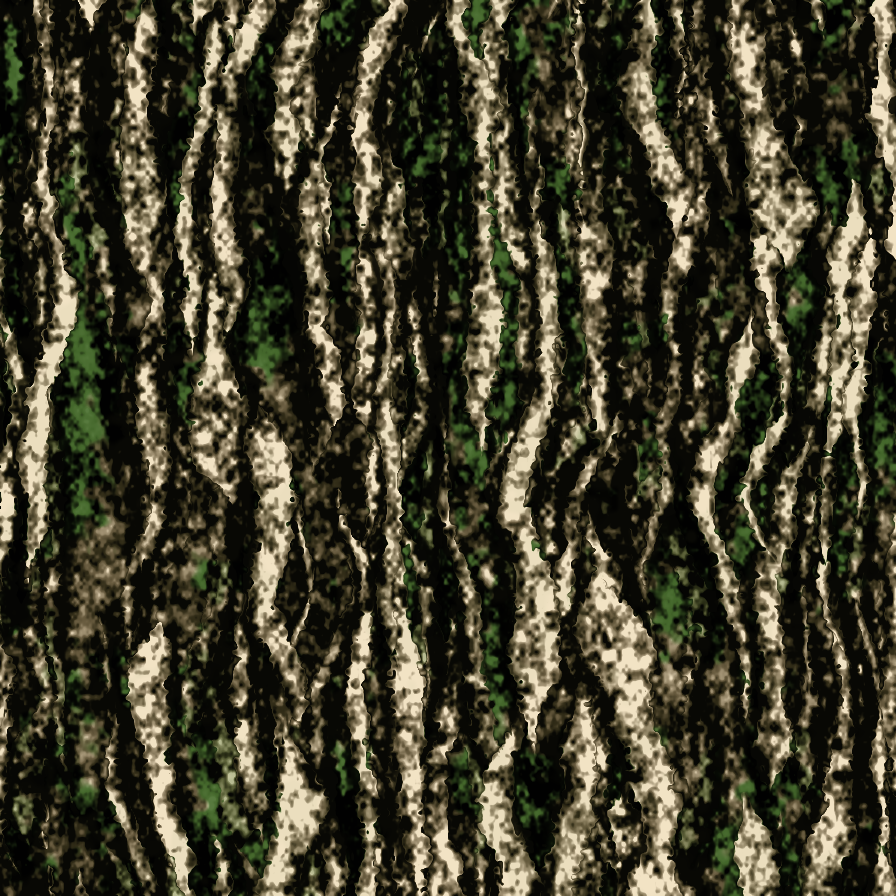
Write a Shadertoy shader that draws this texture.

```glsl
// Rugged tree bark: layers of wavy, tapered vertical ridges over mossy furrows.
// Each ridge is a jittered grid cell that casts a shadow, then paints a lit face;
// the resulting tone is coloured by a black-to-cream ramp, with green moss in the dips.

#define RIDGE_WIDTH 0.027
#define RIDGE_SHARE 0.84
#define RIDGE_WANDER 0.046
#define RIDGE_TILT 0.26
#define SHADOW_REACH 0.016
#define SHADOW_DEPTH 0.90
#define GRAIN_SCALE vec2(175.0, 140.0)
#define GRAIN_STRENGTH 1.45
#define MOSS_AMOUNT 0.85
#define MOSS_COLOR vec3(0.14, 0.24, 0.09)

float hash(vec2 p) {
    return fract(sin(dot(p, vec2(127.1, 311.7))) * 43758.5453);
}

float noise(vec2 p) {
    vec2 cell = floor(p), f = fract(p);
    f = f * f * (3.0 - 2.0 * f);
    float low = mix(hash(cell), hash(cell + vec2(1, 0)), f.x);
    float high = mix(hash(cell + vec2(0, 1)), hash(cell + vec2(1, 1)), f.x);
    return mix(low, high, f.y);
}

float fbm(vec2 p) {
    float sum = 0.0, weight = 0.53;
    for (int i = 0; i < 4; i++) {
        sum += weight * noise(p);
        p = p * 2.03 + 17.3;
        weight *= 0.5;
    }
    return sum;
}

// Black, dark brown, brown, tan, cream
vec3 barkRamp(float tone) {
    vec3 color = mix(vec3(0.03, 0.03, 0.015), vec3(0.19, 0.17, 0.09), smoothstep(0.03, 0.25, tone));
    color = mix(color, vec3(0.40, 0.35, 0.24), smoothstep(0.24, 0.50, tone));
    color = mix(color, vec3(0.62, 0.56, 0.44), smoothstep(0.48, 0.74, tone));
    return mix(color, vec3(0.95, 0.89, 0.77), smoothstep(0.72, 1.0, tone));
}

// Paints one ridge; surface holds the tone and how much bare ridge hides the moss
void paintRidge(vec2 p, vec2 id, vec2 cell, float seed, float light, float grain, inout vec2 surface) {
    vec2 key = id + seed * 31.7;
    if (hash(key) > RIDGE_SHARE) return;
    vec2 jitter = vec2(hash(key + 3.1), hash(key + 7.7)) - 0.5;
    vec2 q = p - (id + 0.5 + 0.8 * jitter) * cell;
    float halfLength = cell.y * mix(0.4, 0.95, hash(key + 11.3));
    float along = q.y / halfLength * 0.5 + 0.5;
    if (along <= 0.0 || along >= 1.0) return;

    // Wandering axis and a taper with one blunt end
    float lane = hash(key + 19.9) * 90.0;
    float side = hash(key + 23.5) < 0.65 ? 1.0 : -1.0;
    float tilt = RIDGE_TILT * (hash(key + 29.3) - 0.5);
    float x = q.x - tilt * q.y - RIDGE_WANDER * (noise(vec2(p.y * 9.0, lane)) - 0.5);
    x += 0.010 * (noise(vec2(p.x * 25.0, p.y * 42.0) + lane) - 0.5);
    float u = hash(key + 37.1) < 0.6 ? along : 1.0 - along;
    float taper = smoothstep(0.0, 0.16, u) * pow(1.0 - u, 0.55);
    float width = RIDGE_WIDTH * taper * mix(0.35, 1.25, hash(key + 41.7));
    width *= min(cell.x * 10.0, 1.0) * (0.5 + noise(vec2(p.y * 18.0, lane + 5.0)));

    // Shadow falls mostly on the dark side
    float reach = abs(x - side * 0.005) - width + 0.02 * grain;
    float shadow = (1.0 - smoothstep(0.0, SHADOW_REACH, reach)) * smoothstep(0.0, 0.35, taper);
    surface.x *= 1.0 - SHADOW_DEPTH * shadow;

    // Lit face with a dark flank, patchy light and cracks
    float s = side * x / max(width, 0.001);
    float tone = light * mix(0.74, 1.02, hash(key + 43.9)) - 0.48 * smoothstep(-0.2, 1.0, s);
    tone -= 0.2 * smoothstep(0.6, 1.0, -s);
    tone += 0.5 * (noise(p * vec2(26.0, 13.0) + lane) - 0.5);
    tone -= 0.35 * smoothstep(0.6, 0.8, noise(p * vec2(75.0, 60.0) + lane));
    tone += GRAIN_STRENGTH * grain;
    float edge = abs(x) - width + 0.016 * grain;
    float cover = (1.0 - smoothstep(-0.0012, 0.0012, edge)) * smoothstep(0.0, 0.12, taper);
    surface = mix(surface, vec2(max(tone, 0.0), smoothstep(0.2, 0.7, light)), cover);
}

void paintLayer(vec2 p, vec2 cell, float seed, float light, float grain, inout vec2 surface) {
    vec2 home = floor(p / cell);
    for (int j = -1; j <= 1; j++)
        for (int i = -1; i <= 1; i++)
            paintRidge(p, home + vec2(i, j), cell, seed, light, grain, surface);
}

void mainImage(out vec4 fragColor, in vec2 fragCoord) {
    vec2 uv = fragCoord / iResolution.y;

    // Shared sway of the whole trunk
    vec2 p = uv + vec2(0.06 * (noise(uv * vec2(3.5, 4.5)) - 0.5), 0.0);
    float grain = 0.65 * (noise(uv * GRAIN_SCALE) - 0.5);
    grain += 0.45 * (noise(uv * GRAIN_SCALE * 0.53 + 9.0) - 0.5);
    grain += 0.30 * (noise(uv * GRAIN_SCALE * 1.7 + 5.0) - 0.5);
    grain += 0.15 * (noise(p * vec2(160.0, 28.0)) - 0.5);

    // Rough furrowed ground
    float furrow = fbm(p * vec2(26.0, 5.0));
    float ground = mix(0.06, 0.42, smoothstep(0.36, 0.64, furrow));
    ground += 0.95 * grain + 0.55 * (noise(p * vec2(60.0, 42.0)) - 0.5);
    vec2 surface = vec2(max(ground, 0.0), 0.0);

    // Ridges, back to front
    paintLayer(p, vec2(0.075, 0.28), 4.0, 0.50, grain, surface);
    paintLayer(p, vec2(0.105, 0.40), 1.0, 0.84, grain, surface);
    paintLayer(p, vec2(0.125, 0.48), 2.0, 1.00, grain, surface);
    paintLayer(p, vec2(0.135, 0.42), 3.0, 1.08, grain, surface);

    // Colour and speckled moss
    vec3 color = barkRamp(surface.x);
    float patches = fbm(uv * vec2(13.0, 9.0) + 40.0) + 0.35 * (noise(uv * vec2(70.0, 60.0)) - 0.5);
    float moss = smoothstep(0.44, 0.58, patches);
    moss *= MOSS_AMOUNT * (1.0 - 0.95 * surface.y);
    color = mix(color, MOSS_COLOR * min(surface.x * 3.4, 1.7), moss);
    fragColor = vec4(color, 1.0);
}
```
